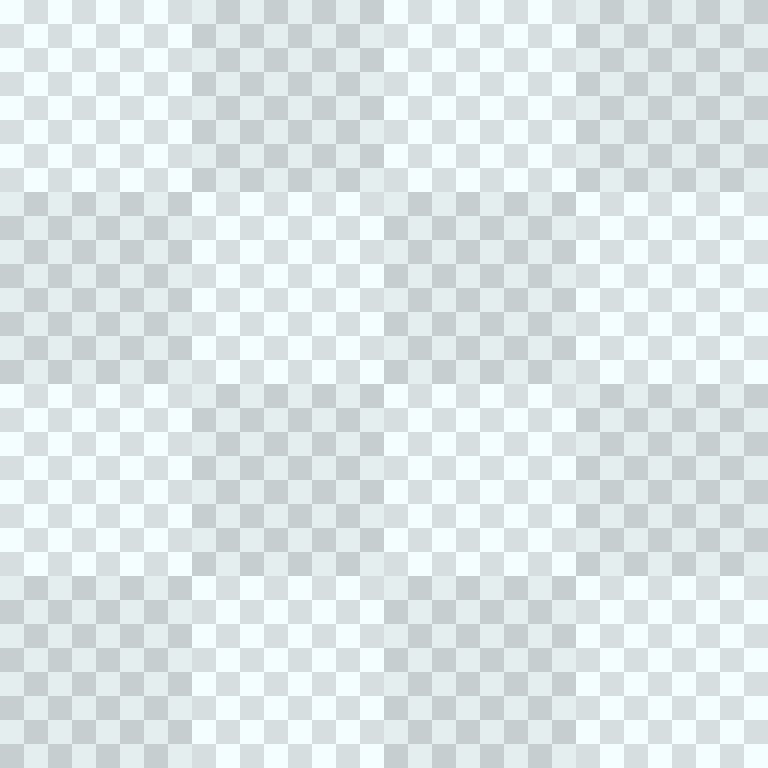
This pattern is drawn by a WebGL 2 fragment shader. Its source:

```glsl
#version 300 es
precision highp float;
// Pale grey fine checkerboard, tinted by a coarse checkerboard of light and shaded blocks.

#define FINE_CELLS 32.0
#define BLOCKS 4.0
#define BLOCK_CONTRAST 0.031
#define LIGHT_COLOR vec3(0.930, 0.964, 0.970)
#define DARK_COLOR vec3(0.808, 0.838, 0.847)

uniform vec2 u_resolution;
out vec4 fragColor;

// Square wave: +1 in even cells, -1 in odd ones, with edges one pixel wide.
vec2 squareWave(vec2 cellPos, vec2 pixelSize) {
    vec2 edgeDistance = 0.5 - abs(mod(cellPos + 0.5, 2.0) - 1.0);
    return clamp(2.0 * edgeDistance / pixelSize, -1.0, 1.0);
}

// Checkerboard from 0 to 1; the lower left cell is 0.
float checker(vec2 uv, float cells) {
    vec2 wave = squareWave(uv * cells, cells / u_resolution);
    return 0.5 - 0.5 * wave.x * wave.y;
}

void main() {
    vec2 uv = gl_FragCoord.xy / u_resolution;

    // Fine cells alternate between the two main colours.
    vec3 color = mix(DARK_COLOR, LIGHT_COLOR, checker(uv, FINE_CELLS));

    // Coarse blocks brighten or shade the cells they cover.
    color += BLOCK_CONTRAST * (2.0 * checker(uv, BLOCKS) - 1.0);

    fragColor = vec4(clamp(color, 0.0, 1.0), 1.0);
}
```
